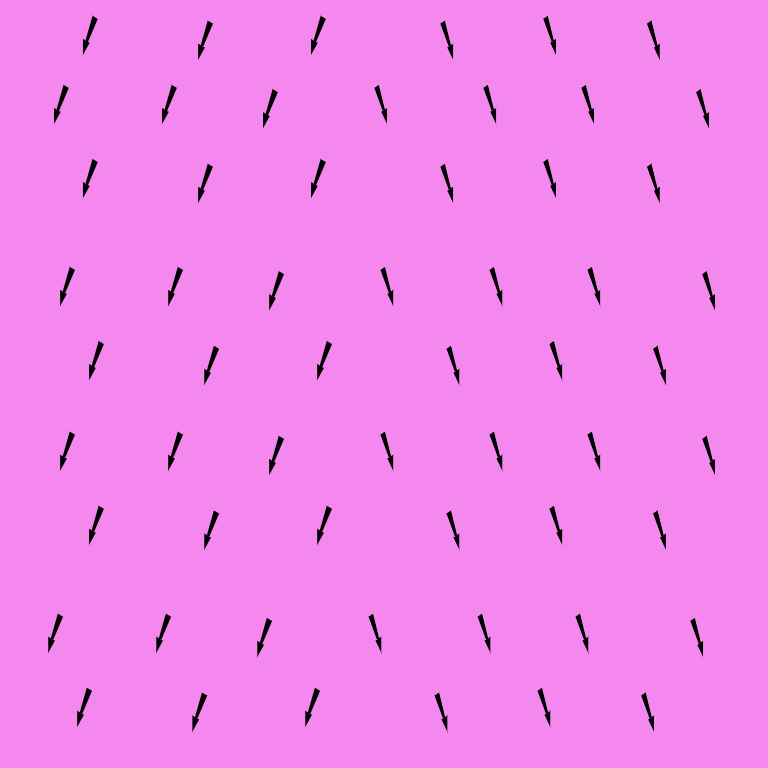
Give the GLSL for this pattern, as a Shadertoy shader.

```glsl
// Signed distance to the line a-b, positive on its right
float edge(vec2 p, vec2 a, vec2 b) {
    vec2 d = normalize(b - a);
    return dot(p - a, vec2(d.y, -d.x));
}

float triangle(vec2 p, vec2 a, vec2 b, vec2 c) {
    return max(edge(p, a, b), max(edge(p, b, c), edge(p, c, a)));
}

float quad(vec2 p, vec2 a, vec2 b, vec2 c, vec2 d) {
    return max(max(edge(p, a, b), edge(p, b, c)),
               max(edge(p, c, d), edge(p, d, a)));
}

// Slanted arrow with its tip at the origin and a tapering shaft
float arrow(vec2 p) {
    float head = triangle(p, vec2(0.0), vec2(0.87, 1.58), vec2(0.0, 2.1));
    float shaft = quad(p, vec2(0.32, 1.85), vec2(0.64, 1.66),
                          vec2(1.93, 4.7), vec2(1.25, 5.1));
    return min(head, shaft);
}

// Arrows on the right side are mirrored and a little steeper
float arrowAt(vec2 p, vec2 tip, bool mirrored) {
    vec2 q = p - tip;
    if (mirrored) q.x *= -1.16;
    return arrow(q);
}

void mainImage(out vec4 fragColor, in vec2 fragCoord) {
    // Percent of the canvas height
    vec2 p = 100.0 * fragCoord / iResolution.y;
    float pixel = 100.0 / iResolution.y;

    float sevenX[7] = float[](7.03, 21.1, 34.25, 50.4, 64.6, 77.35, 92.3);
    float sixX[6] = float[](10.8, 25.8, 40.5, 59.0, 72.4, 85.9);

    // Each band is a row of seven above a row of six: sideways shift, depth
    vec2 bands[5] = vec2[](vec2(0.0, -2.49), vec2(0.0, 16.15),
        vec2(0.8, 39.85), vec2(0.8, 61.3), vec2(-0.75, 85.0));

    float dist = 100.0;
    for (int band = 0; band < 5; band++) {
        vec2 q = p - vec2(bands[band].x, 100.0 - bands[band].y);
        for (int i = 0; i < 7; i++) {
            float dip = i % 4 == 2 ? 0.55 : 0.0;
            dist = min(dist, arrowAt(q, vec2(sevenX[i], -dip), i > 2));
        }
        for (int i = 0; i < 6; i++) {
            float dip = 0.62 * float(i % 2);
            dist = min(dist, arrowAt(q, vec2(sixX[i], -9.65 - dip), i > 2));
        }
    }
    // The last column of seven dips like the third
    vec3 pink = vec3(0.957, 0.533, 0.937);
    float ink = clamp(0.5 - dist / pixel, 0.0, 1.0);
    fragColor = vec4(mix(pink, vec3(0.0), ink), 1.0);
}
```
